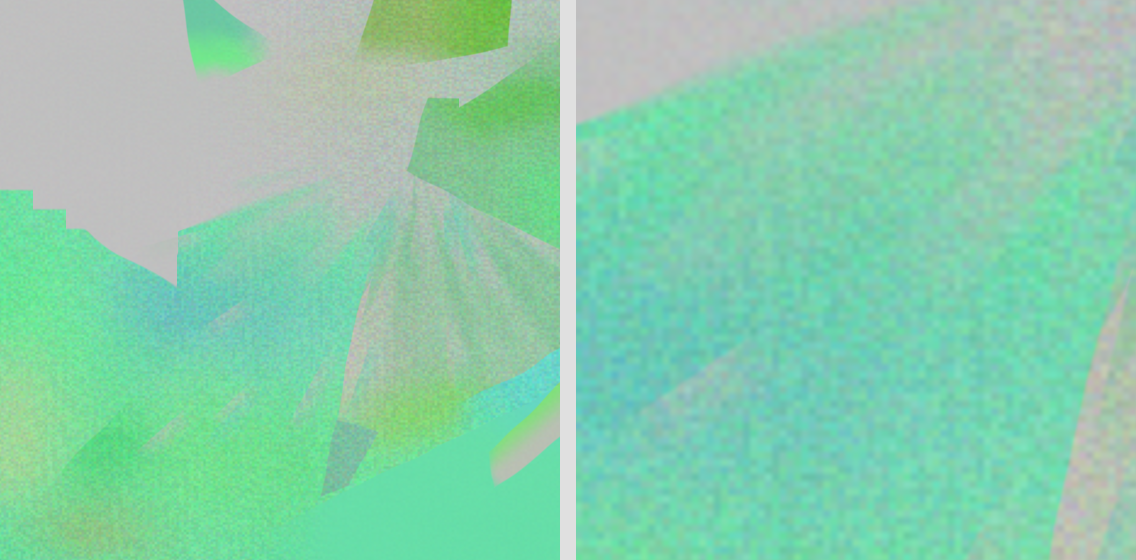
Left: the whole. Right: its middle third, enlarged.
Write a WebGL 1 fragment shader that draws this background.

```glsl
precision highp float;
// Abstract wash of mint, teal and grey: soft colour pools are overlaid with
// feathered, sharp-edged shards and streaks fanning out from the upper right,
// then broken up by cloudy mottling and fine coloured grain.
uniform vec2 u_resolution;

float hash(vec2 p) {
  return fract(sin(dot(p, vec2(127.1, 311.7))) * 43758.5453);
}

float noise(vec2 p) {
  vec2 i = floor(p), f = fract(p);
  f = f * f * (3.0 - 2.0 * f);
  return mix(mix(hash(i), hash(i + vec2(1, 0)), f.x),
             mix(hash(i + vec2(0, 1)), hash(i + vec2(1, 1)), f.x), f.y);
}

float fbm(vec2 p) {
  float sum = 0.0, amp = 0.5;
  for (int i = 0; i < 5; i++) {
    sum += amp * noise(p);
    p = p * 2.1 + 7.3;
    amp *= 0.5;
  }
  return sum;
}

// Soft pool of colour
float pool(vec2 p, vec2 center, vec2 radius) {
  vec2 q = (p - center) / radius;
  return exp(-dot(q, q));
}

// Signed distance to the line a-b, positive on its left
float side(vec2 p, vec2 a, vec2 b) {
  vec2 d = normalize(b - a), q = p - a;
  return d.x * q.y - d.y * q.x;
}

float crisp(float d) {
  return smoothstep(-0.002, 0.002, d);
}

// Convex counterclockwise quad
float quad(vec2 p, vec2 a, vec2 b, vec2 c, vec2 d) {
  return crisp(min(min(side(p, a, b), side(p, b, c)),
                   min(side(p, c, d), side(p, d, a))));
}

void main() {
  vec2 uv = gl_FragCoord.xy / u_resolution;
  float cloud = fbm(uv * 6.0);
  vec2 p = uv + 0.012 * (vec2(noise(uv * 14.0), noise(uv * 14.0 + 40.0)) - 0.5);
  vec2 w = uv + 0.12 * (vec2(cloud, fbm(uv * 6.0 + 30.0)) - 0.48);
  vec2 ray = uv - vec2(0.74, 0.74);
  float fan = noise(vec2(atan(ray.x, -ray.y) * 11.0, length(ray) * 4.0));

  // Mint field and its pools
  vec3 col = vec3(0.43, 0.87, 0.64);
  col = mix(col, vec3(0.45, 0.93, 0.60), 0.7 * pool(w, vec2(0.02, 0.42), vec2(0.16, 0.12)));
  col = mix(col, vec3(0.67, 0.84, 0.61), 0.9 * pool(w, vec2(0.02, 0.22), vec2(0.12, 0.13)));
  col = mix(col, vec3(0.44, 0.88, 0.53), 0.8 * pool(w, vec2(0.38, 0.20), vec2(0.24, 0.13)));
  col = mix(col, vec3(0.47, 0.80, 0.73), 0.9 * pool(w, vec2(0.48, 0.44), vec2(0.20, 0.13)));
  col = mix(col, vec3(0.39, 0.76, 0.72), 0.9 * pool(w, vec2(0.33, 0.46), vec2(0.11, 0.10)));
  float crease = crisp(side(p, vec2(0.18, 0.23), vec2(0.02, 0.06)));
  col = mix(col, vec3(0.33, 0.84, 0.50), 0.9 * crease * pool(w, vec2(0.19, 0.18), vec2(0.08, 0.09)));
  col = mix(col, vec3(0.57, 0.77, 0.51), 0.85 * crease * pool(w, vec2(0.16, 0.05), vec2(0.13, 0.06)));

  // Muted green plane on the right
  float plane = crisp(side(p, vec2(0.61, 0.29), vec2(0.66, 0.52)) * -1.0)
              * smoothstep(0.20, 0.28, w.y);
  vec3 muted = mix(vec3(0.55, 0.77, 0.62), vec3(0.69, 0.76, 0.68), pool(w, vec2(0.68, 0.36), vec2(0.10, 0.16)));
  col = mix(col, muted + 0.12 * (fan - 0.5) * vec3(1.0, 0.2, 0.6), plane);

  // Grey sheet: sharp sloping rim at the left, streaked fade at the right
  float right = smoothstep(0.313, 0.317, p.x);
  float jag = 0.035 * (fract(uv.x * 17.0) - 0.5) * (1.0 - smoothstep(0.14, 0.17, uv.x));
  float rim = mix(0.675 - 0.6 * p.x + jag, 0.575 + 0.17 * (0.5 - fan), right);
  float feather = mix(0.003, 0.10, smoothstep(0.30, 0.48, uv.x));
  vec3 grey = mix(vec3(0.75), vec3(0.65, 0.76, 0.69), smoothstep(0.40, 0.80, w.x) * cloud * 1.2);
  grey = mix(grey, vec3(0.72, 0.76, 0.65), 0.7 * pool(w, vec2(0.64, 0.86), vec2(0.16, 0.08)));
  float sheet = smoothstep(-feather, feather, p.y - rim);
  col = mix(col, grey, sheet);

  // Green shards along the top and right
  float shard = quad(p, vec2(0.355, 0.84), vec2(0.51, 0.91), vec2(0.37, 1.01), vec2(0.325, 1.01));
  col = mix(col, mix(vec3(0.45, 0.91, 0.55), vec3(0.42, 0.78, 0.64), smoothstep(0.90, 0.98, w.y)),
            shard * smoothstep(0.86, 0.91, w.y) * (1.0 - smoothstep(0.40, 0.50, w.x)));
  shard = quad(p, vec2(0.62, 0.86), vec2(0.905, 0.92), vec2(0.91, 1.01), vec2(0.67, 1.01));
  col = mix(col, mix(vec3(0.58, 0.72, 0.42), vec3(0.43, 0.74, 0.27), smoothstep(0.72, 0.90, w.x)),
            shard * smoothstep(0.87, 0.95, w.y));
  shard = crisp(min(side(p, vec2(0.73, 0.69), vec2(1.0, 0.555)), side(p, vec2(0.765, 0.83), vec2(0.72, 0.68))))
        * crisp(max(side(p, vec2(0.93, 0.88), vec2(0.80, 0.795)), 0.825 - p.y - step(0.82, p.x)));
  vec3 leaf = mix(vec3(0.53, 0.76, 0.59), vec3(0.39, 0.76, 0.37), pool(w, vec2(0.91, 0.83), vec2(0.13, 0.07)));
  leaf = mix(leaf, vec3(0.42, 0.86, 0.55), pool(w, vec2(0.99, 0.63), vec2(0.11, 0.09)));
  col = mix(col, leaf, shard);
  col = mix(col, vec3(0.54, 0.74, 0.58), 0.8 * pool(w, vec2(1.0, 0.92), vec2(0.09, 0.05)));

  // Scattered slivers, sharp on one flank and fading on the other
  for (int i = 0; i < 18; i++) {
    float k = float(i);
    vec2 c = vec2(0.25 + 0.65 * hash(vec2(k, 1)), 0.22 + 0.40 * hash(vec2(k, 2)));
    vec2 dir = normalize(c - vec2(0.74, 0.78)), q = uv - c;
    float along = dot(q, dir) / (0.05 + 0.07 * hash(vec2(k, 3)));
    float across = dot(q, vec2(-dir.y, dir.x)) + 0.012 * along;
    float sliver = crisp(across) * (1.0 - smoothstep(0.0, 0.045, across)) * smoothstep(1.0, 0.2, abs(along));
    vec3 tint = mix(vec3(0.70, 0.75, 0.71), vec3(0.43, 0.82, 0.70), step(0.5, hash(vec2(k, 4))));
    col = mix(col, tint, 0.55 * sliver);
  }
  col = mix(col, vec3(0.71, 0.74, 0.70), quad(p, vec2(0.61, 0.29), vec2(0.64, 0.36), vec2(0.665, 0.50), vec2(0.65, 0.47)));

  // Smooth lower right corner with lime rim, cyan fold and grey blade
  float slope = side(p, vec2(0.46, 0.045), vec2(0.85, 0.235));
  float corner = crisp(-slope) * smoothstep(0.44, 0.62, uv.x);
  col = mix(col, vec3(0.50, 0.83, 0.42), crisp(slope) * 0.85 * pool(w, vec2(0.77, 0.25), vec2(0.11, 0.06)));
  col = mix(col, vec3(0.47, 0.75, 0.62), quad(p, vec2(0.57, 0.11), vec2(0.62, 0.13), vec2(0.67, 0.23), vec2(0.60, 0.25)));
  float fold = crisp(side(p, vec2(1.0, 0.375), vec2(0.82, 0.28))) * smoothstep(0.80, 0.87, uv.x);
  col = mix(col, mix(vec3(0.40, 0.87, 0.66), vec3(0.39, 0.84, 0.77), smoothstep(0.18, 0.32, w.y)), max(corner, fold));
  float blade = quad(p, vec2(0.885, 0.125), vec2(1.01, 0.22), vec2(1.01, 0.32), vec2(0.87, 0.19));
  vec3 steel = mix(vec3(0.72, 0.75, 0.70), vec3(0.50, 0.88, 0.48), smoothstep(0.01, 0.07, side(p, vec2(0.885, 0.125), vec2(1.0, 0.22))));
  col = mix(col, steel, blade * smoothstep(0.87, 0.92, w.x));

  // Mottling and grain, calm on the grey sheet and in the smooth corner
  float calm = max(corner, sheet * (1.0 - smoothstep(0.30, 0.70, w.x)));
  vec2 g = uv * 230.0;
  vec3 grain = vec3(noise(g), noise(g + 91.0), noise(g + 173.0)) - 0.5;
  col += (0.11 * grain + 0.10 * (cloud - 0.48) * vec3(1.0, 0.2, 0.7)) * mix(1.0, 0.15, calm);
  gl_FragColor = vec4(clamp(col, 0.0, 1.0), 1.0);
}
```
